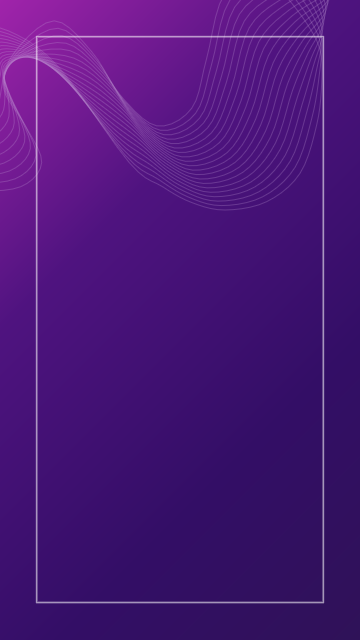
This background is drawn by a WebGL 2 fragment shader. Its source:

```glsl
#version 300 es
precision highp float;
// Purple diagonal gradient with a blended ribbon of fine wave lines and a thin portrait frame.

#define GRID vec2(432.0, 768.0)
#define LINE_COUNT 20
#define STEPS 5
#define LINE_WIDTH 0.9
#define LINE_ALPHA 0.36
#define FRAME_WIDTH 2.0
#define FRAME_ALPHA 0.56
#define WAVE_BOTTOM 262.0

uniform vec2 u_resolution;
out vec4 fragColor;

const int KNOTS = 19;

// Guide curves of the ribbon, in grid units with y pointing down.
const vec2 upperGuide[KNOTS] = vec2[KNOTS](
    vec2(-60, 220), vec2(-30, 229), vec2(25, 224), vec2(50, 195), vec2(30, 150),
    vec2(4, 105), vec2(18, 62), vec2(65, 25), vec2(110, 62), vec2(145, 115),
    vec2(188, 151), vec2(230, 130), vec2(248, 70), vec2(270, -8), vec2(325, -40),
    vec2(400, -60), vec2(430, -75), vec2(440, -90), vec2(450, -100));
const vec2 lowerGuide[KNOTS] = vec2[KNOTS](
    vec2(-160, 60), vec2(-130, 55), vec2(-105, 45), vec2(-80, 38), vec2(-35, 33),
    vec2(10, 37), vec2(70, 80), vec2(155, 195), vec2(195, 224), vec2(230, 243),
    vec2(270, 252), vec2(320, 242), vec2(360, 208), vec2(380, 150), vec2(386, 100),
    vec2(384, 60), vec2(368, 28), vec2(340, -8), vec2(320, -25));

// Catmull-Rom spline through b and c; works on both guides at once.
vec4 spline(vec4 a, vec4 b, vec4 c, vec4 d, float t) {
    return b + 0.5 * t * (c - a + t * (2.0 * a - 5.0 * b + 4.0 * c - d
         + t * (3.0 * (b - c) + d - a)));
}

vec4 knot(int i) {
    return vec4(upperGuide[i], lowerGuide[i]);
}

float segmentDistance(vec2 p, vec2 a, vec2 b) {
    vec2 along = b - a;
    vec2 rel = p - a;
    float t = clamp(dot(rel, along) / max(dot(along, along), 1e-4), 0.0, 1.0);
    return length(rel - along * t);
}

// Antialiased stroke; strokes thinner than a pixel fade instead of vanishing.
float stroke(float dist, float width, float pixel) {
    float halfWidth = 0.5 * max(width, pixel);
    return clamp((halfWidth - dist) / pixel + 0.5, 0.0, 1.0) * min(1.0, width / pixel);
}

vec3 background(vec2 p) {
    const vec3 magenta = vec3(0.63, 0.14, 0.67);
    const vec3 violet = vec3(0.31, 0.075, 0.50);
    const vec3 indigo = vec3(0.20, 0.055, 0.40);
    const vec3 plum = vec3(0.185, 0.07, 0.345);
    float t = (p.x + p.y) / (GRID.x + GRID.y);
    vec3 color = mix(magenta, violet, clamp(t / 0.33, 0.0, 1.0));
    color = mix(color, indigo, clamp((t - 0.33) / 0.37, 0.0, 1.0));
    return mix(color, plum, clamp((t - 0.70) / 0.30, 0.0, 1.0));
}

// Light left uncovered after all ribbon lines are laid over each other.
float ribbonTransmission(vec2 p, float pixel) {
    float nearest[LINE_COUNT];
    for (int i = 0; i < LINE_COUNT; i++) nearest[i] = 1e4;

    vec4 previous = knot(1);
    for (int k = 0; k < KNOTS - 3; k++) {
        vec4 a = knot(k), b = knot(k + 1), c = knot(k + 2), d = knot(k + 3);
        for (int s = 1; s <= STEPS; s++) {
            vec4 current = spline(a, b, c, d, float(s) / float(STEPS));
            for (int i = 0; i < LINE_COUNT; i++) {
                float blend = float(i) / float(LINE_COUNT - 1);
                vec2 from = mix(previous.xy, previous.zw, blend);
                vec2 to = mix(current.xy, current.zw, blend);
                nearest[i] = min(nearest[i], segmentDistance(p, from, to));
            }
            previous = current;
        }
    }

    float transmission = 1.0;
    for (int i = 0; i < LINE_COUNT; i++)
        transmission *= 1.0 - LINE_ALPHA * stroke(nearest[i], LINE_WIDTH, pixel);
    return transmission;
}

float frameDistance(vec2 p) {
    const vec2 center = vec2(216.0, 383.5);
    const vec2 halfSize = vec2(172.0, 339.5);
    vec2 q = abs(p - center) - halfSize;
    return abs(length(max(q, 0.0)) + min(max(q.x, q.y), 0.0));
}

void main() {
    vec2 uv = gl_FragCoord.xy / u_resolution;
    vec2 p = vec2(uv.x, 1.0 - uv.y) * GRID;
    float pixel = GRID.y / u_resolution.y;

    vec3 color = background(p);

    // Wave ribbon
    const vec3 lineColor = vec3(0.76, 0.62, 0.84);
    if (p.y < WAVE_BOTTOM)
        color = mix(lineColor, color, max(ribbonTransmission(p, pixel), 0.35));

    // Frame
    float frame = stroke(frameDistance(p), FRAME_WIDTH, pixel);
    color = mix(color, vec3(1.0), FRAME_ALPHA * frame);

    fragColor = vec4(color, 1.0);
}
```
